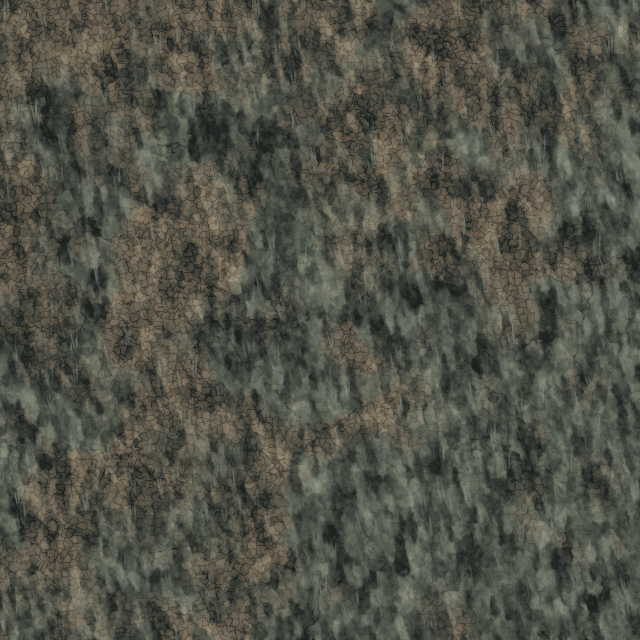
Write a WebGL 2 fragment shader that draws this texture.

```glsl
#version 300 es
precision highp float;
// Weathered ground seen from above: small cracked earth cells and drab moss,
// overlaid with leaning tufts of pale dry blades. Cellular noise gives the
// cells, cracks and blotches; a jittered grid scatters the fanned blades.

#define BASE_TONE 0.338
#define CELL_COUNT 92.0
#define CRACK_DEPTH 0.115
#define FIBRE_CONTRAST 0.27
#define BLOTCH_CONTRAST 0.15
#define LEAN 0.16
#define TUFT_SIZE vec2(0.033, 0.052)
#define BLADE_WIDTH 0.0017
#define BLADE_OPACITY 0.62
#define MOSS_TINT vec3(0.925, 1.0, 0.885)
#define EARTH_TINT vec3(1.09, 0.99, 0.825)
#define PALE_BLADE vec3(0.52, 0.56, 0.50)

uniform vec2 u_resolution;
out vec4 fragColor;

vec2 hash2(vec2 p) {
    vec3 q = fract(p.xyx * vec3(0.1031, 0.1030, 0.0973));
    q += dot(q, q.yzx + 33.33);
    return fract((q.xx + q.yz) * q.zy);
}

// Nearest distance, second distance and random value of the nearest cell
vec3 cells(vec2 p) {
    vec2 base = floor(p);
    vec3 nearest = vec3(8.0, 8.0, 0.0);
    for (int j = -1; j <= 1; j++)
    for (int i = -1; i <= 1; i++) {
        vec2 id = base + vec2(i, j);
        float d = distance(p, id + hash2(id));
        if (d < nearest.x) nearest = vec3(d, nearest.x, hash2(id + 71.0).x);
        else nearest.y = min(nearest.y, d);
    }
    return nearest;
}

// Cell values blended by distance, centred on zero
float softCells(vec2 p) {
    vec2 base = floor(p);
    float sum = 0.0, total = 0.0;
    for (int j = -1; j <= 1; j++)
    for (int i = -1; i <= 1; i++) {
        vec2 id = base + vec2(i, j);
        vec2 offset = p - id - hash2(id);
        float weight = exp(-6.0 * dot(offset, offset));
        sum += weight * hash2(id + 37.0).y;
        total += weight;
    }
    return sum / total - 0.5;
}

// Coverage of one tapered blade rising from the origin
float blade(vec2 p, float slope, float len, float pixel) {
    float t = p.y / len;
    float across = abs(p.x - slope * p.y);
    float width = max(BLADE_WIDTH * (1.15 - 0.5 * t), pixel * 0.8);
    float ends = smoothstep(0.0, 0.3, t) * (1.0 - smoothstep(0.5, 1.0, t));
    return ends * (1.0 - smoothstep(0.2 * width, 1.5 * width, across));
}

float tufts(vec2 p, float pixel) {
    vec2 base = floor(p / TUFT_SIZE);
    float cover = 0.0;
    for (int j = -1; j <= 1; j++)
    for (int i = -1; i <= 1; i++) {
        vec2 id = base + vec2(i, j);
        vec2 root = (id + hash2(id + 11.0)) * TUFT_SIZE;
        float strength = mix(0.1, 1.0, pow(hash2(id + 53.0).x, 1.6));
        for (int k = 0; k < 3; k++) {
            vec2 r = hash2(id * 3.0 + float(k) * 19.0 + 101.0);
            vec2 local = p - root - vec2((r.y - 0.5) * 0.008, r.x * 0.012);
            float slope = (float(k) - 1.0) * 0.13 + (r.x - 0.5) * 0.16;
            float len = mix(0.022, 0.050, r.y);
            cover = max(cover, strength * mix(0.35, 1.0, r.x) * blade(local, slope, len, pixel));
        }
    }
    return cover;
}

void main() {
    float pixel = 1.0 / min(u_resolution.x, u_resolution.y);
    vec2 p = gl_FragCoord.xy * pixel;
    vec2 leaned = vec2(p.x + LEAN * p.y, p.y);
    vec2 warp = vec2(sin(p.y * 31.0 + 2.0 * sin(p.x * 17.0)), sin(p.x * 37.0 + 2.0 * sin(p.y * 23.0)));

    // Earth dominates the upper left, moss the rest
    float broad = softCells(p * 6.0 + 0.1 * warp);
    float patches = softCells(p * 20.0 + 0.2 * warp + 40.0);
    float region = 0.5 + 0.6 * (0.4 - p.x) + 0.35 * (p.y - 0.5) + 0.8 * broad + 0.7 * patches;
    float earth = smoothstep(0.15, 0.95, region);

    // Cracked cells and a few long wandering fissures
    vec2 wobble = vec2(softCells(p * 130.0), softCells(p * 130.0 + 90.0));
    vec3 clod = cells(p * CELL_COUNT + 0.7 * wobble);
    float crack = 1.0 - smoothstep(0.0, 0.28, clod.y - clod.x);
    vec3 plate = cells(p * 6.5 + 0.09 * warp + 0.12 * wobble + 20.0);
    float fissure = 1.0 - smoothstep(0.01, 0.045, plate.y - plate.x);
    fissure *= smoothstep(0.0, 0.25, softCells(p * 9.0 + 60.0));

    // Brightness from blotches, leaning fibres and grain
    float fibres = softCells(leaned * vec2(88.0, 38.0) + 0.3 * wobble);
    float tone = BASE_TONE + 0.02 * (earth - 0.3) + 0.05 * broad;
    tone += BLOTCH_CONTRAST * softCells(leaned * vec2(34.0, 22.0) + 130.0);
    tone += FIBRE_CONTRAST * mix(1.0, 0.65, earth) * fibres;
    tone += 0.09 * softCells(leaned * vec2(190.0, 130.0)) + 0.07 * (clod.z - 0.5);
    tone -= CRACK_DEPTH * crack * mix(0.3, 1.0, earth) + 0.08 * fissure;
    tone = max(tone, 0.13);

    // Hue: warm clods, green moss, cooler shadows
    float warmth = clamp(earth + 0.35 * (clod.z - 0.5) + 0.3 * fibres, 0.0, 1.0);
    vec3 tint = mix(MOSS_TINT, EARTH_TINT, warmth);
    tint = mix(vec3(0.91, 1.0, 0.92), tint, smoothstep(0.16, 0.33, tone));
    vec3 color = tone * tint;

    color = mix(color, PALE_BLADE, BLADE_OPACITY * tufts(leaned, pixel));
    fragColor = vec4(color, 1.0);
}
```
